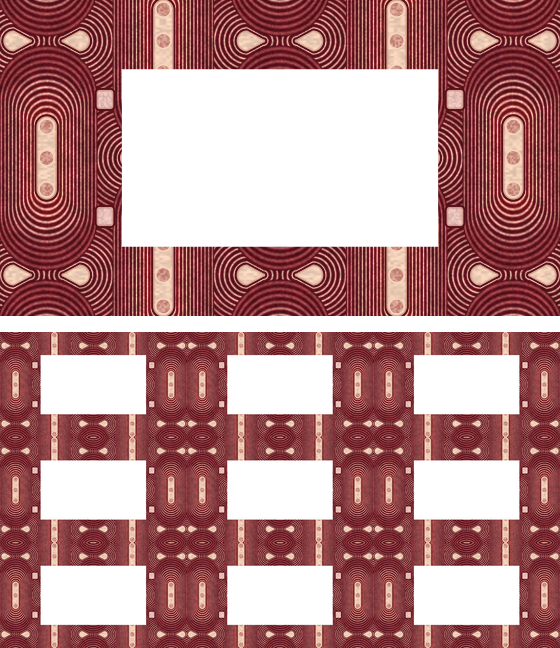
Top, the tile; bottom, the same tile 3 across and 3 down.
This pattern is drawn by a WebGL 1 fragment shader. Its source:

```glsl
precision highp float;
uniform vec2 u_resolution;

#define CELLS vec2(2.4, 1.35)     // mirrored extent of the canvas, in cells
#define PANEL vec2(0.678, 0.379)  // half size of the blank panel
#define PILL_R 0.044
#define PILL_HALF 0.134
#define RIM_R 0.218
#define RIM_HALF 0.264
#define LINES 11.0
#define LINE_WIDTH 0.15
#define RING_PITCH 0.021
#define WEAR 0.45

const vec3 MAROON = vec3(0.33, 0.06, 0.10);
const vec3 WINE = vec3(0.53, 0.15, 0.20);
const vec3 RUST = vec3(0.68, 0.33, 0.31);
const vec3 CORAL = vec3(0.79, 0.52, 0.46);
const vec3 CREAM = vec3(0.93, 0.80, 0.71);
const vec3 PINK = vec3(0.90, 0.75, 0.72);

float hash(vec2 p) {
  return fract(sin(dot(p, vec2(127.1, 311.7))) * 43758.5453);
}

// Value noise that wraps after "period" steps across the canvas
float wrapNoise(vec2 uv, vec2 period) {
  vec2 p = uv * period, i = floor(p), f = fract(p);
  f = f * f * (3.0 - 2.0 * f);
  vec2 lo = mod(i, period), hi = mod(i + 1.0, period);
  return mix(mix(hash(lo), hash(vec2(hi.x, lo.y)), f.x),
             mix(hash(vec2(lo.x, hi.y)), hash(hi), f.x), f.y);
}

// Growth of the nested stadiums: 0 on the pill, 1 on the outer rim
float stadiumLevel(vec2 p) {
  float dr = RIM_R - PILL_R, ds = RIM_HALF - PILL_HALF;
  float y = p.y - PILL_HALF, side = (p.x - PILL_R) / dr;
  if (y < ds * side) return side;
  float a = dr * dr - ds * ds, h = PILL_R * dr + y * ds;
  float c = PILL_R * PILL_R - p.x * p.x - y * y;
  return (sqrt(max(h * h - a * c, 0.0)) - h) / a;
}

float pillDistance(vec2 p) {
  return length(vec2(p.x, max(p.y - PILL_HALF, 0.0))) - PILL_R;
}

// Tapered drop, its tip towards the column axis
float dropDistance(vec2 p) {
  float k = clamp((0.141 - p.x) / 0.071, 0.0, 1.0);
  return length(p - vec2(0.141 - 0.071 * k, 0.0)) - mix(0.045, 0.007, k);
}

float roundedBox(vec2 p, vec2 size, float r) {
  vec2 d = abs(p) - size + r;
  return length(max(d, 0.0)) + min(max(d.x, d.y), 0.0) - r;
}

float cover(float d, float px) {
  return 1.0 - smoothstep(-0.6 * px, 0.6 * px, d);
}

// Fine light thread on a soft wine shoulder
vec3 threads(float phase, float glow, float aa) {
  float d = abs(fract(phase) - 0.5);
  vec3 col = mix(MAROON, WINE, 0.85 * (1.0 - smoothstep(0.16, 0.42, d)));
  float line = 1.0 - smoothstep(LINE_WIDTH - aa, LINE_WIDTH + aa, d);
  return mix(col, mix(RUST, CREAM, glow), line * (0.25 + 0.75 * glow));
}

// Raised pale inlay with a shaded edge and a dark outline
vec3 inlay(vec3 base, vec3 tint, float d, float px, float grain) {
  vec3 col = mix(base, MAROON, cover(d - 0.008, px));
  vec3 face = tint * (0.91 + 0.18 * grain);
  face = mix(face, CORAL, 0.75 * smoothstep(-0.012, 0.0, d));
  return mix(col, face, cover(d, px));
}

void main() {
  vec2 uv = gl_FragCoord.xy / u_resolution;
  float px = CELLS.y / u_resolution.y;
  vec2 q = (uv - 0.5) * CELLS;

  // Mirrored cell and its half-drop partner
  vec2 a = abs(fract(q + 0.5) - 0.5);
  vec2 b = 0.5 - a;

  // Woven wear
  float grain = wrapNoise(uv, vec2(320.0, 180.0));
  float mottle = wrapNoise(uv, vec2(160.0, 144.0));
  float weave = mix(grain, wrapNoise(uv, vec2(64.0, 36.0)), 0.3);

  // Rings spreading from the drops
  float drop = min(dropDistance(vec2(a.x, b.y)), dropDistance(vec2(b.x, a.y)));
  float ringGlow = 0.85 - 0.3 * smoothstep(0.08, 0.18, drop);
  vec3 col = threads(drop / RING_PITCH, ringGlow, 0.6 * px / RING_PITCH);

  // Nested stadiums, darker towards the domes and the rim
  vec2 s = a.x < b.x ? a : b;
  float level = stadiumLevel(s);
  float dome = smoothstep(0.22, 0.34, s.y);
  float glow = 0.9 - 0.35 * smoothstep(0.4, 1.0, level);
  glow *= 1.0 - 0.55 * dome * smoothstep(0.45, 0.75, level);
  float pitch = (RIM_R - PILL_R) / LINES;
  vec3 field = threads(level * LINES, glow, 0.6 * px / pitch);
  field += vec3(0.09, 0.01, 0.0) * (1.0 - smoothstep(0.0, 0.6, level));
  col = mix(col, field, cover((level - 1.0) * (RIM_R - PILL_R), px));
  col *= 1.0 + WEAR * (weave - 0.5);

  // Drops, corner tiles and pills
  col = inlay(col, CREAM, drop, px, mottle);
  col = inlay(col, PINK, roundedBox(a - 0.25, vec2(0.036, 0.041), 0.013), px, grain);
  col = inlay(col, CREAM, pillDistance(s), px, mottle);

  // Three speckled studs on each pill
  float stud = length(vec2(s.x, min(s.y, abs(s.y - PILL_HALF))));
  vec3 studColor = mix(RUST, CREAM, 0.2 + 0.65 * grain);
  col = mix(col, CREAM * 1.04, cover(stud - 0.036, px));
  col = mix(col, studColor, cover(stud - 0.029, px));

  // Blank panel
  vec2 edge = abs(q) - PANEL;
  col = mix(col, vec3(1.0), cover(max(edge.x, edge.y), px));
  gl_FragColor = vec4(clamp(col, 0.0, 1.0), 1.0);
}
```
